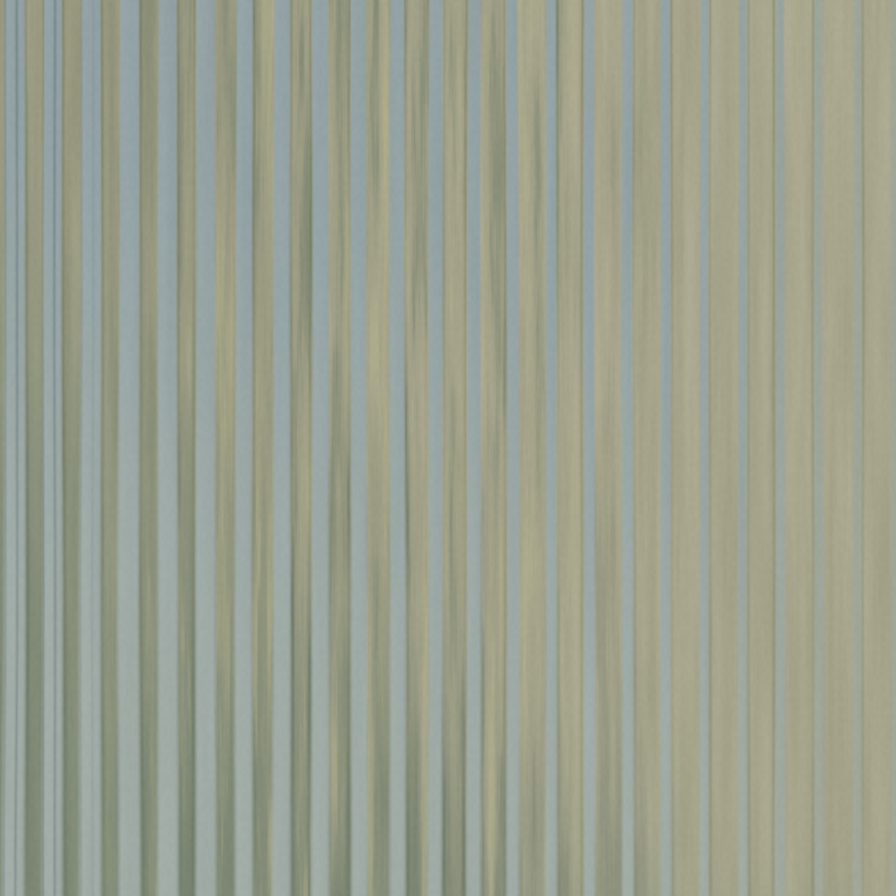
Reproduce this texture procedurally as a WebGL 1 fragment shader.

```glsl
precision highp float;
// Weathered reeded panel: narrow blue-grey vertical ribs over streaked olive gaps.

uniform vec2 u_resolution;

const float RIBS = 23.38;        // rib spacings across the canvas
const float FIRST_RIB = 0.365;   // centre of the first rib, in spacings

const vec3 RIB_BLUE = vec3(0.575, 0.637, 0.648);
const vec3 RIB_PALE = vec3(0.628, 0.672, 0.652);
const vec3 RIB_FADED = vec3(0.625, 0.648, 0.590);
const vec3 GAP_SAND = vec3(0.655, 0.648, 0.550);
const vec3 GAP_OLIVE = vec3(0.595, 0.600, 0.500);
const vec3 GAP_GREEN = vec3(0.475, 0.520, 0.450);
const vec3 GAP_STRAW = vec3(0.690, 0.675, 0.525);

float hash(vec2 p) {
  vec3 q = fract(vec3(p.xyx) * 0.1031);
  q += dot(q, q.yzx + 33.33);
  return fract((q.x + q.y) * q.z);
}

float noise(vec2 p) {
  vec2 i = floor(p);
  vec2 f = fract(p);
  f = f * f * (3.0 - 2.0 * f);
  return mix(mix(hash(i), hash(i + vec2(1.0, 0.0)), f.x),
             mix(hash(i + vec2(0.0, 1.0)), hash(i + vec2(1.0)), f.x), f.y);
}

float fbm(vec2 p) {
  float sum = 0.0;
  float gain = 0.5;
  for (int k = 0; k < 4; k++) {
    sum += gain * noise(p);
    p = p * 2.03 + 17.1;
    gain *= 0.5;
  }
  return sum / 0.9375;
}

// Soft line of the given half width around zero.
float band(float d, float halfWidth, float soft) {
  return 1.0 - smoothstep(halfWidth - soft, halfWidth + soft, abs(d));
}

// Amount of the dark green haze gathered at the lower left.
float haze(vec2 uv) {
  float wander = fbm(uv * vec2(9.0, 4.0)) - 0.5;
  return smoothstep(-0.18, 0.52, 0.68 - uv.y - 0.85 * uv.x + 0.35 * wander);
}

vec3 gapColor(vec2 uv, float index) {
  float patches = fbm(uv * vec2(14.0, 5.0) + 3.0);
  float streaks = fbm(vec2(uv.x * 95.0, uv.y * 4.0 + index * 5.3));
  float sand = smoothstep(0.1, 0.8, uv.x + 0.5 * (patches - 0.5));
  vec3 color = mix(GAP_OLIVE, GAP_SAND, sand);
  color = mix(color, GAP_GREEN, 0.85 * haze(uv));

  // Straw and green streaks are strongest in the middle of the panel.
  float middle = smoothstep(0.05, 0.3, uv.x) * (1.0 - smoothstep(0.5, 0.8, uv.x));
  color = mix(color, GAP_STRAW, 0.5 * middle * smoothstep(0.52, 0.8, streaks));
  color = mix(color, GAP_GREEN, 0.55 * middle * smoothstep(0.52, 0.2, streaks));
  return color + 0.07 * (streaks - 0.5);
}

vec3 ribColor(vec2 uv, float d) {
  float pale = smoothstep(0.85, 0.1, uv.y + 0.25 * (uv.x - 0.5));
  vec3 color = mix(RIB_BLUE, RIB_PALE, pale);
  color = mix(color, RIB_FADED, 0.75 * smoothstep(0.7, 1.0, uv.x));
  return color + 0.025 * (fbm(vec2(uv.x * 110.0, uv.y * 5.0)) - 0.5) - 0.03 * d;
}

// Half width of a rib in spacings, narrowing to the right and upwards.
float ribHalfWidth(vec2 uv, float index) {
  float taper = mix(0.275, 0.105, smoothstep(-0.1, 0.95, uv.x));
  float flare = mix(1.08, 0.93, uv.y);
  float uneven = 0.92 + 0.16 * hash(vec2(index, 4.0));
  return taper * flare * uneven;
}

void main() {
  vec2 uv = gl_FragCoord.xy / u_resolution;
  float pixel = RIBS / u_resolution.x;

  // Position within the nearest rib, with a slight hand-made wander.
  float position = uv.x * RIBS - FIRST_RIB;
  float index = floor(position + 0.5);
  float wander = 0.05 * (noise(vec2(index * 7.3, uv.y * 3.0)) - 0.5);
  float d = position - index - wander;

  float halfWidth = ribHalfWidth(uv, index);
  float blur = mix(0.045, 0.10, (1.0 - uv.y) * (1.0 - 0.6 * uv.x));
  float soft = max(blur, 0.8 * pixel);
  float rib = band(d, halfWidth, soft);

  vec3 color = gapColor(uv, floor(position));

  // Thin shadows beside the ribs, alternating in strength from rib to rib.
  float side = hash(vec2(index, 9.0)) < 0.35 ? -1.0 : 1.0;
  float shade = band(d - side * (halfWidth + 0.045), 0.035, soft);
  shade *= 0.4 + 0.6 * noise(vec2(index * 3.7, uv.y * 4.0));
  color -= vec3(0.095, 0.08, 0.07) * shade;

  color = mix(color, ribColor(uv, d), rib * mix(1.0, 0.8, smoothstep(0.8, 1.0, uv.x)));

  // The leftmost ribs are split by fine dark lines.
  float split = band(d - 0.06, 0.03, max(0.05, pixel));
  split += 0.7 * band(d + 0.24, 0.02, max(0.05, pixel));
  color -= vec3(0.11, 0.10, 0.09) * split * (1.0 - smoothstep(0.06, 0.13, uv.x));

  // Fine grain tied to the canvas.
  color += 0.014 * (noise(uv * vec2(330.0, 210.0)) - 0.5);
  gl_FragColor = vec4(color, 1.0);
}
```
